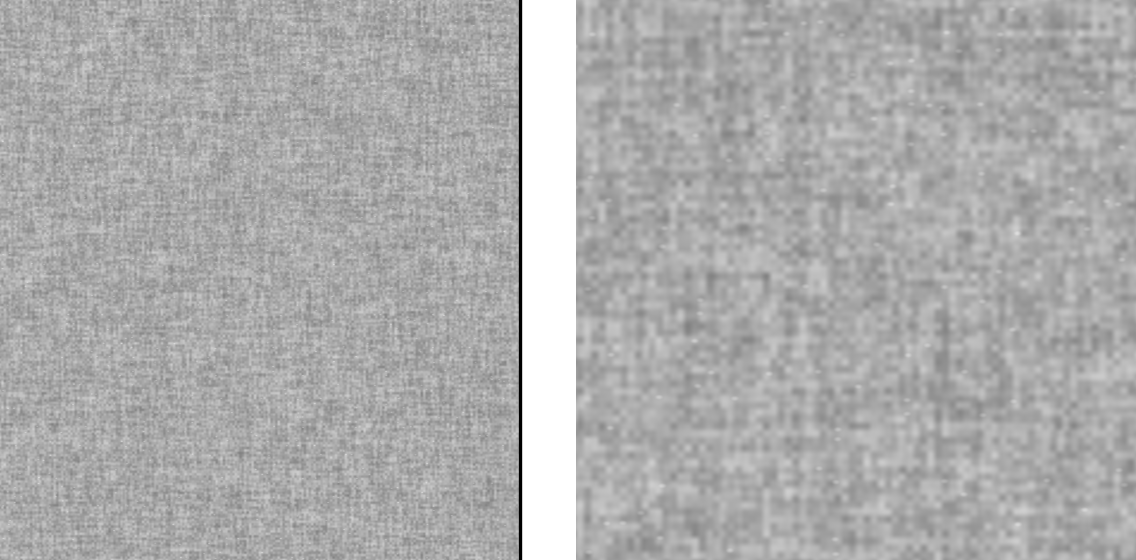
Left: the whole. Right: its middle third, enlarged.
Give the GLSL for this texture, as a three.js fragment shader.

```glsl
// Grey woven linen with a thin black border line and a white margin at the right.
varying vec2 vUv;

const vec3 CLOTH_COLOR = vec3(0.662);
const vec3 LINE_COLOR = vec3(0.0);
const vec3 MARGIN_COLOR = vec3(1.0);

const float CLOTH_EDGE = 0.9265;     // right end of the cloth
const float LINE_EDGE = 0.9325;      // right end of the black line
const float EDGE_SOFTNESS = 0.0012;

const vec2 WARP_CELLS = vec2(215.0, 34.0);   // upright threads
const vec2 WEFT_CELLS = vec2(30.0, 215.0);   // level threads
const vec2 GRAIN_CELLS = vec2(235.0, 235.0);
const vec2 FLECK_CELLS = vec2(95.0, 120.0);

const float WARP_CONTRAST = 0.10;
const float WEFT_CONTRAST = 0.10;
const float GRAIN_CONTRAST = 0.15;
const float BAND_CONTRAST = 0.004;
const float FLECK_BRIGHTNESS = 0.09;
const float FLECK_SHARE = 0.07;
const vec2 FLECK_RADIUS = vec2(0.0030, 0.0019);

float hash(vec2 p) {
  vec3 q = fract(p.xyx * vec3(0.1031, 0.1030, 0.0973));
  q += dot(q, q.yzx + 33.33);
  return fract((q.x + q.y) * q.z);
}

// Smooth value noise, centred on zero.
float noise(vec2 p) {
  vec2 cell = floor(p);
  vec2 f = fract(p);
  vec2 w = f * f * (3.0 - 2.0 * f);
  float low = mix(hash(cell), hash(cell + vec2(1.0, 0.0)), w.x);
  float high = mix(hash(cell + vec2(0.0, 1.0)), hash(cell + vec2(1.0)), w.x);
  return mix(low, high, w.y) - 0.5;
}

// Sparse soft slubs, at most one jittered point in each cell.
float flecks(vec2 uv) {
  vec2 cell = floor(uv * FLECK_CELLS);
  vec2 jitter = vec2(hash(cell + 17.0), hash(cell + 59.0));
  vec2 center = (cell + mix(vec2(0.3), vec2(0.7), jitter)) / FLECK_CELLS;
  float present = step(hash(cell + 101.0), FLECK_SHARE);
  return present * (1.0 - smoothstep(0.1, 1.0, length((uv - center) / FLECK_RADIUS)));
}

// Layered sines: broad, faint changes of thread density.
float bands(vec2 uv) {
  float across = sin(uv.x * 41.0) + sin(uv.x * 97.0 + 1.3);
  float up = sin(uv.y * 37.0 + 0.7) + sin(uv.y * 83.0 + 2.1);
  return across + up;
}

float weave(vec2 uv) {
  float tone = WARP_CONTRAST * noise(uv * WARP_CELLS + 11.0);
  tone += WEFT_CONTRAST * noise(uv * WEFT_CELLS + 211.0);
  tone += GRAIN_CONTRAST * noise(uv * GRAIN_CELLS + 431.0);
  tone += BAND_CONTRAST * bands(uv);
  return tone + FLECK_BRIGHTNESS * flecks(uv);
}

float pastEdge(float x, float edge) {
  return smoothstep(edge - EDGE_SOFTNESS, edge + EDGE_SOFTNESS, x);
}

void main() {
  vec3 color = CLOTH_COLOR + weave(vUv);
  color = mix(color, LINE_COLOR, pastEdge(vUv.x, CLOTH_EDGE));
  color = mix(color, MARGIN_COLOR, pastEdge(vUv.x, LINE_EDGE));
  gl_FragColor = vec4(color, 1.0);
}
```
